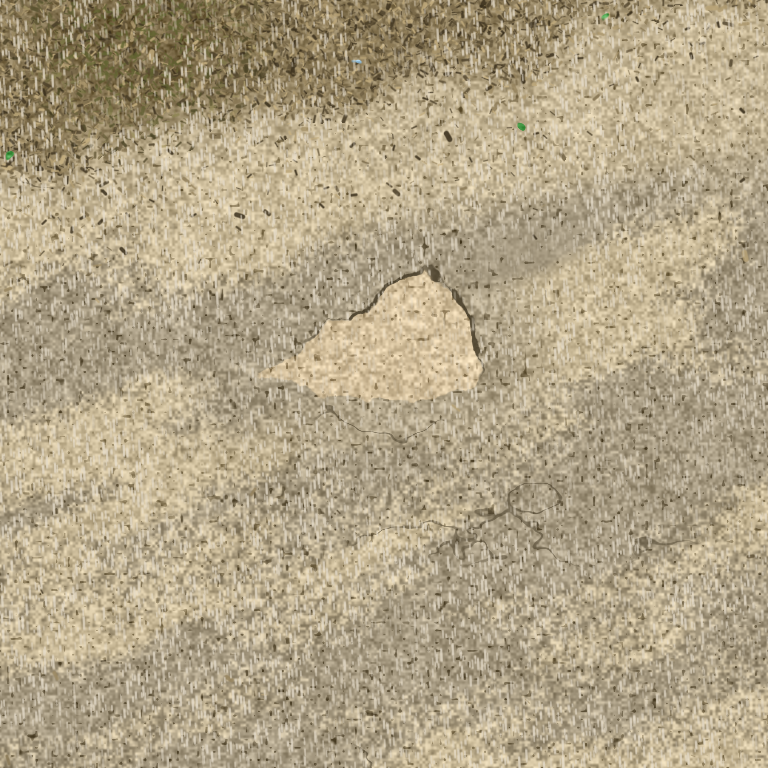
This texture is drawn by a Shadertoy shader. Its source:

```glsl
#define ASPHALT vec3(0.645, 0.597, 0.500)
#define SAND vec3(0.785, 0.722, 0.588)
#define PATCH_SAND vec3(0.825, 0.745, 0.605)
#define STREAK vec3(0.900, 0.865, 0.800)
#define SOIL vec3(0.500, 0.435, 0.300)
#define CRACK vec3(0.270, 0.230, 0.150)
#define GRAIN 0.36
#define BAND_TILT 0.29
#define STREAK_SLANT 0.05
#define LITTER_LAYERS 8

float hash(vec2 p) {
    vec3 q = fract(p.xyx * vec3(0.1031, 0.1030, 0.0973));
    q += dot(q, q.yzx + 33.33);
    return fract((q.x + q.y) * q.z);
}

float noise(vec2 p) {
    vec2 i = floor(p), f = fract(p);
    f = f * f * (3.0 - 2.0 * f);
    return mix(mix(hash(i), hash(i + vec2(1, 0)), f.x),
               mix(hash(i + vec2(0, 1)), hash(i + vec2(1, 1)), f.x), f.y);
}

mat2 rotation(float a) {
    return mat2(cos(a), -sin(a), sin(a), cos(a));
}

float fbm(vec2 p) {
    float sum = 0.0, amp = 0.5;
    for (int i = 0; i < 5; i++) {
        sum += amp * noise(p);
        p = rotation(0.5) * p * 2.03 + 17.0;
        amp *= 0.5;
    }
    return sum / 0.97;
}

// Signed distance to the outline of the bare hollow
float hollow(vec2 p) {
    const int N = 14;
    vec2 v[N] = vec2[N](
        vec2(.332, .516), vec2(.378, .537), vec2(.430, .581), vec2(.475, .586),
        vec2(.508, .622), vec2(.553, .651), vec2(.573, .635), vec2(.612, .583),
        vec2(.625, .525), vec2(.612, .495), vec2(.534, .477), vec2(.423, .482),
        vec2(.378, .503), vec2(.336, .505));
    float d = 1.0, side = 1.0;
    for (int i = 0, j = N - 1; i < N; j = i, i++) {
        vec2 e = v[j] - v[i], w = p - v[i];
        vec2 b = w - e * clamp(dot(w, e) / dot(e, e), 0.0, 1.0);
        d = min(d, dot(b, b));
        bvec3 c = bvec3(p.y >= v[i].y, p.y < v[j].y, e.x * w.y > e.y * w.x);
        if (all(c) || all(not(c))) side = -side;
    }
    return side * sqrt(d);
}

// Short upright pale strokes, staggered from column to column
float streaks(vec2 p, vec2 cells, float density) {
    p.x += p.y * STREAK_SLANT;
    vec2 g = p * cells;
    g.y += 31.0 * hash(vec2(floor(g.x), cells.y));
    vec2 id = floor(g), f = fract(g) - 0.5;
    float on = smoothstep(1.0 - density, 1.15 - density, hash(id + cells));
    float reach = mix(0.25, 0.5, hash(id + 71.0));
    f.x += 0.3 * (hash(id + 13.0) - 0.5);
    return on * smoothstep(0.48, 0.1, abs(f.x)) * smoothstep(reach, reach - 0.2, abs(f.y));
}

// Scattered stalks and leaf scraps; cover is the chance of each one
vec3 litter(vec3 col, vec2 p, float cover, float green) {
    float px = 1.0 / iResolution.y;
    for (int i = 0; i < LITTER_LAYERS; i++) {
        float k = float(i), cells = 48.0 + 9.0 * k;
        vec2 g = rotation(k * 0.8) * p * cells + k * 19.7;
        vec2 id = floor(g);
        float tone = hash(id + 5.0), wide = mix(0.04, 0.2, pow(hash(id + 9.0), 2.0));
        vec2 f = rotation(6.28 * hash(id + 3.0)) * (fract(g) - 0.5);
        f.x -= clamp(f.x, -0.25, 0.25);
        float shape = smoothstep(px, -px, (length(f) - wide) / cells);
        vec3 tint = mix(vec3(0.20, 0.16, 0.09), vec3(0.80, 0.71, 0.52), tone);
        tint = mix(tint, vec3(0.38, 0.39, 0.19), green * step(0.6, hash(id + 27.0)));
        col = mix(col, tint, 0.85 * shape * step(hash(id + k), cover));
    }
    return col;
}

void mainImage(out vec4 fragColor, in vec2 fragCoord) {
    vec2 p = fragCoord / iResolution.xy;
    float px = 1.0 / iResolution.y;
    float fine = noise(p * 270.0), coarse = noise(p * 140.0 + 40.0);
    float grain = 0.6 * fine + 0.4 * coarse - 0.5;

    // Drifts of sand across worn asphalt
    vec2 q = rotation(BAND_TILT) * p;
    float drift = fbm(q * vec2(3.0, 12.0) + 0.8 * fbm(p * 7.0) + 3.0);
    float edge = hollow(p) + 0.022 * (fbm(p * 32.0) - 0.5);
    float upper = smoothstep(0.62, 0.74, p.y - 0.08 * p.x + 0.12 * (drift - 0.5));
    float sand = smoothstep(0.40, 0.66, drift + 0.25 * grain);
    sand *= mix(0.25, 1.0, smoothstep(0.02, 0.13, edge));
    sand = max(sand, 0.85 * upper);
    vec2 bare = rotation(BAND_TILT) * (p - vec2(0.69, 0.672)) / vec2(0.11, 0.04);
    float smoothArea = smoothstep(1.2, 0.5, length(bare) + 0.5 * (fbm(p * 18.0) - 0.5));
    sand *= 1.0 - 0.85 * smoothArea;
    vec3 col = mix(ASPHALT, SAND, sand);

    // Sandy hollow
    float inside = smoothstep(px, -px, edge);
    col = mix(col, PATCH_SAND, inside);
    col += GRAIN * grain * (1.0 - 0.5 * smoothArea);
    col += 0.09 * (fbm(p * 22.0) - 0.5);
    col -= 0.25 * smoothstep(0.80, 0.95, noise(p * 190.0 + 90.0));

    // Broken lip and hairline cracks
    float lip = smoothstep(0.54, 0.57, p.x) * smoothstep(0.50, 0.53, p.y);
    float ridge = smoothstep(0.53, 0.58, p.y) * (1.0 - lip);
    float width = (0.0045 * lip + 0.0025 * ridge) * smoothstep(0.25, 0.6, noise(p * 45.0));
    float crack = smoothstep(px, -px, abs(edge - 0.002) - width) * max(lip, ridge);
    float vein = abs(fbm(p * vec2(5.0, 8.0) + 61.0) - 0.5);
    float veinZone = smoothstep(0.60, 0.75, noise(p * 6.0 + 23.0)) * (1.0 - inside);
    crack = max(crack, 0.6 * veinZone * smoothstep(0.008, 0.002, vein));
    col = mix(col, CRACK, 0.85 * crack);

    // Littered verge, thinning out onto the sand
    float verge = p.y - 0.77 - 0.23 * p.x + 0.12 * (fbm(p * 9.0) - 0.5);
    float cover = smoothstep(-0.04, 0.06, verge);
    float green = smoothstep(0.22, 0.03, length(p - vec2(0.18, 0.96)));
    col = mix(col, SOIL + GRAIN * grain - 0.12 * green, 0.8 * cover);
    col = litter(col, p, 0.55 * cover + 0.04 * smoothstep(-0.25, 0.0, verge), green);

    // Pale streaks over everything, fainter in the hollow
    float pale = max(streaks(p, vec2(190.0, 44.0), 0.38), 0.8 * streaks(p, vec2(250.0, 68.0), 0.36));
    pale *= mix(0.45, 1.0, smoothstep(0.3, 0.6, fbm(p * 8.0 + 11.0)));
    col = mix(col, STREAK, 0.75 * pale * (1.0 - 0.5 * inside) * (1.0 - 0.5 * smoothArea));

    // A few coloured scraps
    vec2 scraps[4] = vec2[4](vec2(.787, .979), vec2(.013, .798), vec2(.680, .833), vec2(.467, .920));
    for (int i = 0; i < 4; i++) {
        vec2 s = rotation(float(i) * 0.9 + 0.4) * (p - scraps[i]) * vec2(1.0, 1.8);
        vec3 tint = i == 3 ? vec3(0.58, 0.73, 0.82) : vec3(0.30, 0.62, 0.30);
        col = mix(col, tint + 0.5 * grain, smoothstep(px, -px, length(s) - 0.010 + 0.008 * coarse));
    }
    fragColor = vec4(clamp(col, 0.0, 1.0), 1.0);
}
```
